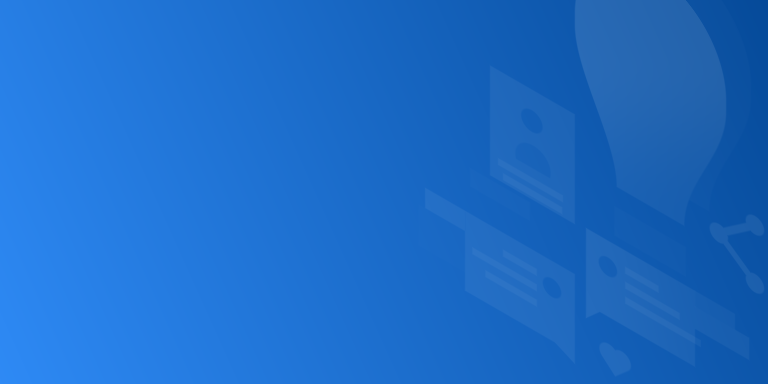
Write a Shadertoy shader that draws this background.

```glsl
#define BRIGHT_BLUE vec3(0.18, 0.54, 0.96)
#define DEEP_BLUE vec3(0.02, 0.29, 0.60)
#define HAZE vec3(1.0)
#define SLOPE 0.577
#define GRADIENT_TILT 0.45
#define CARD_ALPHA 0.055
#define LINE_ALPHA 0.04
#define GHOST_ALPHA 0.014
#define BULB_CENTER vec2(1.694, 1.83)
#define DOT_RADIUS 0.024

// Soft coverage of a signed distance
float fill(float d) {
    float w = 1.0 / iResolution.y;
    return 1.0 - smoothstep(-w, w, d);
}

float rect(vec2 p, vec2 lo, vec2 hi) {
    vec2 d = abs(p - 0.5 * (lo + hi)) - 0.5 * (hi - lo);
    return max(d.x, d.y);
}

float disc(vec2 p, vec2 c, float r) {
    return length(p - c) - r;
}

float segment(vec2 p, vec2 a, vec2 b, float r) {
    vec2 ab = b - a;
    float t = clamp(dot(p - a, ab) / dot(ab, ab), 0.0, 1.0);
    return length(p - a - ab * t) - r;
}

float textLine(vec2 p, float x0, float x1, float y) {
    return LINE_ALPHA * fill(rect(p, vec2(x0, y - 0.009), vec2(x1, y + 0.009)));
}

// Round crown tapering into a flat neck
float bulb(vec2 p) {
    vec2 d = p - BULB_CENTER;
    float taper = mix(0.088, 0.197, smoothstep(-0.39, -0.03, d.y));
    float crown = sqrt(max(0.0, 1.0 - pow(max(d.y, 0.0) / 0.226, 2.0)));
    return max(abs(d.x) - taper * crown, -0.39 - d.y);
}

float heart(vec2 p, float size) {
    p.x = abs(p.x);
    float diamond = (p.x + p.y * sign(p.y) - size) * 0.707;
    return min(diamond, disc(p, vec2(0.5 * size), 0.707 * size));
}

float profileCard(vec2 p) {
    float a = CARD_ALPHA * fill(rect(p, vec2(1.276, 1.28), vec2(1.497, 1.566)));
    float body = max(disc(p, vec2(1.388, 1.376), 0.046), 1.362 - p.y);
    a -= 0.045 * fill(disc(p, vec2(1.385, 1.484), 0.028));
    a -= 0.03 * fill(body);
    a += textLine(p, 1.297, 1.466, 1.328);
    a += textLine(p, 1.310, 1.464, 1.296);
    return a + GHOST_ALPHA * fill(rect(p, vec2(1.224, 1.221), vec2(1.38, 1.269)));
}

float leftMessage(vec2 p) {
    float tail = 0.026 * clamp((p.x - 1.445) / 0.052, 0.0, 1.0);
    float panel = rect(p + vec2(0.0, tail), vec2(1.211, 0.942), vec2(1.497, 1.20));
    panel = max(panel, p.y - 1.15);
    float bar = rect(p, vec2(1.107, 1.097), vec2(1.212, 1.15));
    float a = CARD_ALPHA * fill(min(panel, bar));
    a += 0.5 * GHOST_ALPHA * fill(rect(p, vec2(1.09, 0.99), vec2(1.211, 1.097)));
    a -= 0.05 * fill(disc(p, vec2(1.4375, 1.08), DOT_RADIUS));
    for (int i = 0; i < 3; i++) {
        float k = float(i);
        float start = 1.31 - 0.08 * min(k, 1.0) + 0.034 * max(k - 1.0, 0.0);
        a += textLine(p, start, 1.398, 1.097 - 0.04 * k);
    }
    return a;
}

float rightMessage(vec2 p) {
    float bottom = mix(1.052, 1.089, clamp((p.x - 1.526) / 0.036, 0.0, 1.0));
    float panel = max(rect(p, vec2(1.526, 1.0), vec2(1.81, 1.287)), bottom - p.y);
    float bar = rect(p, vec2(1.81, 1.188), vec2(1.951, 1.246));
    float corner = rect(p, vec2(1.81, 1.246), vec2(1.914, 1.287));
    float fade = mix(1.3, 0.8, smoothstep(1.55, 1.9, p.x));
    float a = CARD_ALPHA * fade * (fill(panel) + fill(bar) + 0.8 * fill(corner));
    a -= 0.055 * fill(disc(p, vec2(1.583, 1.219), DOT_RADIUS));
    for (int i = 0; i < 3; i++) {
        float k = float(i);
        a += textLine(p, 1.628, 1.715 + 0.055 * k, 1.236 - 0.039 * k);
    }
    return a;
}

float shareIcon(vec2 p) {
    vec2 hub = vec2(1.872, 1.473), upper = vec2(1.966, 1.548), lower = vec2(1.966, 1.397);
    float d = min(segment(p, hub, upper, 0.009), segment(p, hub, lower, 0.009));
    d = min(d, disc(p, hub, DOT_RADIUS));
    d = min(d, min(disc(p, upper, DOT_RADIUS), disc(p, lower, DOT_RADIUS)));
    return 0.07 * fill(d);
}

void mainImage(out vec4 fragColor, in vec2 fragCoord) {
    // Canvas spans 2 by 1; the sheared plane turns slanted cards into boxes
    vec2 uv = fragCoord / iResolution.xy * vec2(2.0, 1.0);
    vec2 iso = vec2(uv.x, uv.y + SLOPE * uv.x);
    float t = (uv.x + GRADIENT_TILT * uv.y) / (2.0 + GRADIENT_TILT);
    vec3 color = mix(BRIGHT_BLUE, DEEP_BLUE, t);

    // Bulb with its offset shadow and base
    float front = fill(bulb(iso));
    float haze = front * mix(0.045, 0.11, smoothstep(0.42, 0.85, uv.y));
    haze += GHOST_ALPHA * (1.0 - front) * fill(bulb(iso - vec2(0.065, 0.075)));
    haze += GHOST_ALPHA * fill(rect(iso, vec2(1.6, 1.31), vec2(1.786, 1.387)));

    // Cards and icons
    haze += profileCard(iso) + leftMessage(iso) + rightMessage(iso) + shareIcon(iso);
    haze += 0.065 * fill(heart(iso - vec2(1.602, 0.978), 0.034));

    fragColor = vec4(mix(color, HAZE, haze), 1.0);
}
```
